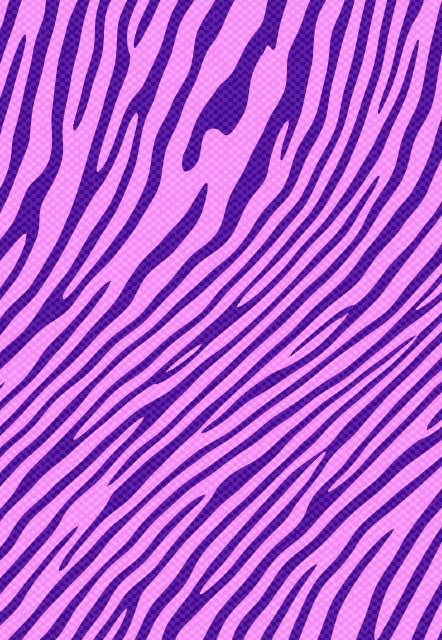
Give the GLSL for this pattern, as a Shadertoy shader.

```glsl
#define STRIPES 27.0       // stripes per canvas height, measured across
#define BEND 0.075         // strength of the large S-shaped sweep
#define SPACING_VARY 1.5   // uneven stripe spacing, in stripes
#define EDGE_WOBBLE 0.30   // small waviness, in stripes
#define WIDTH_VARY 0.65    // swelling and thinning of the stripes
#define DARK_LEVEL 0.23    // higher gives thinner dark stripes
#define FORK_COLS 5
#define FORK_ROWS 8
#define FORK_STRETCH 4.0   // length of the pointed fork tips
#define WEAVE_SIZE vec2(0.0150, 0.0125)
#define EDGE_SOFT 0.9      // edge width in pixels

const float TAU = 6.2831853;
const vec3 VIOLET_DEEP = vec3(0.26, 0.04, 0.57);
const vec3 VIOLET_LIT = vec3(0.38, 0.13, 0.65);
const vec3 PINK_BASE = vec3(0.96, 0.54, 0.97);
const vec3 PINK_LIT = vec3(0.99, 0.61, 0.99);
const vec3 PINK_SHINE = vec3(0.99, 0.69, 1.00);

vec2 hash2(vec2 p) {
    vec3 h = fract(p.xyx * vec3(0.1031, 0.1030, 0.0973));
    h += dot(h, h.yzx + 33.33);
    return fract((h.xx + h.yz) * h.zy);
}

float noise(vec2 p) {
    vec2 i = floor(p), f = fract(p);
    f = f * f * (3.0 - 2.0 * f);
    vec2 e = vec2(0.0, 1.0);
    return mix(mix(hash2(i).x, hash2(i + e.yx).x, f.x),
               mix(hash2(i + e).x, hash2(i + e.yy).x, f.x), f.y);
}

// Curved coordinates: x runs across the stripes, y along them
vec2 flow(vec2 p) {
    float sweep = BEND * sin(5.5 * (p.y - 0.9) - 1.2 * (p.x - 0.3));
    return vec2(dot(p, vec2(0.80, -0.58)) + sweep, dot(p, vec2(0.58, 0.80)));
}

// Each winding point adds or ends one stripe, which forms a pointed fork
float forks(vec2 q) {
    float turn = 0.0;
    for (int j = 0; j < FORK_ROWS; j++)
    for (int i = 0; i < FORK_COLS; i++) {
        vec2 cell = vec2(i, j);
        vec2 spot = (cell + hash2(cell + 17.0)) / vec2(FORK_COLS, FORK_ROWS);
        vec2 d = q - flow(spot * vec2(0.70, 1.0));
        float side = (i + j) % 2 == 0 ? 1.0 : -1.0;
        turn += side * atan(d.x * FORK_STRETCH, d.y);
    }
    return turn;
}

// Positive inside the dark stripes
float stripes(vec2 p) {
    vec2 q = flow(p);
    float count = q.x * STRIPES;
    count += SPACING_VARY * (noise(q * vec2(7.0, 2.6) + 31.0) - 0.5);
    count += EDGE_WOBBLE * (noise(q * vec2(28.0, 17.0) + 7.0) - 0.5);
    float swell = WIDTH_VARY * (noise(q * vec2(34.0, 9.0) + 53.0) - 0.5);
    return cos(TAU * count + forks(q)) - DARK_LEVEL + swell;
}

// Staggered bumps of the cloth, with a fine uneven grain
float weave(vec2 p) {
    vec2 c = cos(TAU * p / WEAVE_SIZE);
    return c.x * c.y + 0.7 * (noise(p * 210.0) - 0.5);
}

void mainImage(out vec4 fragColor, in vec2 fragCoord) {
    vec2 p = fragCoord / iResolution.y;

    // Stripe mask with a narrow smooth edge
    float s = stripes(p);
    float dark = clamp(0.5 + s / max(EDGE_SOFT * fwidth(s), 0.0001), 0.0, 1.0);

    // Cloth shading for both colours
    float bump = weave(p);
    vec3 violet = mix(VIOLET_DEEP, VIOLET_LIT, smoothstep(-0.25, 0.1, bump));
    vec3 pink = mix(PINK_BASE, PINK_LIT, smoothstep(-0.12, 0.14, bump));
    pink = mix(pink, PINK_SHINE, smoothstep(0.5, 0.75, bump));

    fragColor = vec4(mix(pink, violet, dark), 1.0);
}
```
